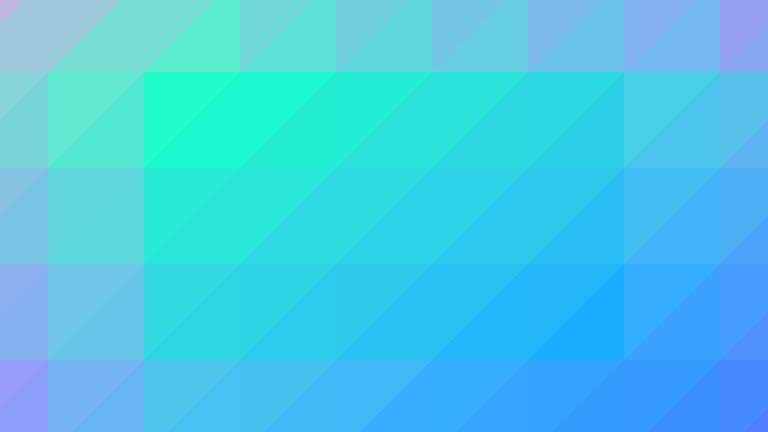
A Shadertoy shader for this background:

```glsl
const vec2 GRID = vec2(8.0, 4.5);            // cells across and up
const vec2 BLOCK = vec2(2.0, 1.0);           // vivid block, cells each side of centre
const int SAMPLES = 3;                       // edge smoothing, samples per axis

const vec2 GREEN_RAMP = vec2(1.157, -0.314); // start and slope along the diagonal
const vec2 BLUE_RAMP = vec2(0.688, 0.204);
const float RED_PEAK = 0.18;
const float RED_FLOOR = 0.10;
const float RED_CURVE = 0.36;
const float RED_CENTRE = 1.05;

const vec2 RIM_START = vec2(0.25, 0.22);     // haze from the left and top edges
const vec3 RIM_TINT = vec3(1.15, -0.95, 0.40);
const float RIGHT_START = 0.87;
const vec3 RIGHT_TINT = vec3(0.63, -0.20, -0.15);
const vec3 BORDER_TINT = vec3(0.11, 0.0, 0.0);

// Colour of a triangle from its middle, measured from the upper left
vec3 triangleColour(vec2 middle, bool border) {
    float diagonal = middle.x + middle.y;
    float offset = diagonal - RED_CENTRE;
    vec3 colour = vec3(
        max(RED_PEAK - RED_CURVE * offset * offset, RED_FLOOR),
        GREEN_RAMP.x + GREEN_RAMP.y * diagonal,
        BLUE_RAMP.x + BLUE_RAMP.y * diagonal);

    vec2 rim = max(RIM_START - middle, 0.0);
    colour += RIM_TINT * (rim.x + rim.y);
    colour += RIGHT_TINT * max(middle.x - RIGHT_START, 0.0);
    if (border) colour += BORDER_TINT;
    return clamp(colour, 0.0, 1.0);
}

// Square cells, each split along its rising diagonal
vec3 mosaic(vec2 p) {
    vec2 cell = floor(p + 0.5);
    vec2 local = p - cell;
    float side = local.y > local.x ? -1.0 : 1.0;
    vec2 triangleMiddle = cell + side * vec2(1.0, -1.0) / 6.0;
    vec2 middle = 0.5 + vec2(triangleMiddle.x, -triangleMiddle.y) / GRID;
    bool border = any(greaterThan(abs(cell), BLOCK + 0.5));
    return triangleColour(middle, border);
}

void mainImage(out vec4 fragColor, in vec2 fragCoord) {
    vec3 colour = vec3(0.0);
    for (int y = 0; y < SAMPLES; y++) {
        for (int x = 0; x < SAMPLES; x++) {
            vec2 jitter = (vec2(x, y) + 0.5) / float(SAMPLES) - 0.5;
            vec2 p = (fragCoord + jitter - 0.5 * iResolution.xy) / iResolution.y;
            colour += mosaic(p * GRID.y);
        }
    }
    fragColor = vec4(colour / float(SAMPLES * SAMPLES), 1.0);
}
```
